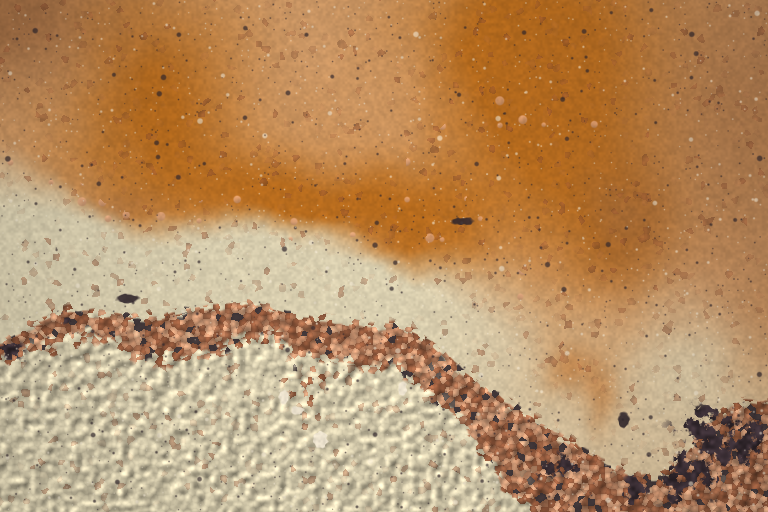
Reproduce this texture procedurally as a WebGL 2 fragment shader.

```glsl
#version 300 es
precision highp float;

#define GRAIN_SCALE 88.
#define GRAIN_RELIEF .36
#define FINE_NOISE .08
#define EDGE_WOBBLE .022

uniform vec2 u_resolution;
out vec4 fragColor;

const vec3 CREAM = vec3(.83, .79, .67), TAN = vec3(.8, .6, .41);
const vec3 OCHRE = vec3(.7, .41, .11), BROWN = vec3(.61, .41, .25);
const vec3 RUST = vec3(.53, .29, .18), PINK = vec3(.82, .6, .46);
const vec3 CHAR = vec3(.19, .15, .17), SHELL = vec3(.92, .88, .8);

// Heights of the shore lines at evenly spaced knots
const float WATER[16] = float[](.67, .63, .565, .55, .565, .56, .545, .53,
    .49, .465, .42, .36, .32, .36, .33, .27);
const float WRACK_TOP[16] = float[](.335, .38, .387, .38, .4, .405, .38, .367,
    .355, .28, .21, .147, .085, .07, .195, .22);
const float WRACK_BASE[16] = float[](.293, .32, .33, .3, .305, .34, .31, .295,
    .265, .165, .04, -.06, -.15, -.2, -.2, -.2);

float hash(vec2 p) {
    vec3 q = fract(p.xyx * .1031);
    q += dot(q, q.yzx + 33.33);
    return fract((q.x + q.y) * q.z);
}

vec2 hash2(vec2 p) { return vec2(hash(p), hash(p + 57.3)); }

float noise(vec2 p) {
    vec2 i = floor(p), f = fract(p), e = vec2(1, 0);
    f = f * f * (3. - 2. * f);
    return mix(mix(hash(i), hash(i + e), f.x),
               mix(hash(i + e.yx), hash(i + 1.), f.x), f.y);
}

float fbm(vec2 p) {
    float sum = 0., amp = .5;
    for (int i = 0; i < 4; i++, amp *= .5) {
        sum += amp * noise(p);
        p = p * 2.03 + 7.1;
    }
    return sum;
}

// Catmull-Rom curve through the knots
float curve(float k[16], float x) {
    float t = clamp(x * 10., 0., 14.99), f = fract(t);
    int i = int(t);
    float a = k[max(i - 1, 0)], b = k[i], c = k[i + 1], d = k[min(i + 2, 15)];
    return b + .5 * f * (c - a + f * (2. * a - 5. * b + 4. * c - d
        + f * (3. * (b - c) + d - a)));
}

// Soft spot: centre in xy, radii in zw
float blob(vec2 p, vec4 s) {
    vec2 q = (p - s.xy) / s.zw;
    return exp(-dot(q, q));
}

// Crisp, slightly uneven ellipse
float pebble(vec2 p, vec4 s) {
    float aa = 1. / (u_resolution.y * min(s.z, s.w));
    float d = length((p - s.xy) / s.zw) + .5 * noise(p * 160.) - .25;
    return 1. - smoothstep(1. - aa, 1. + aa, d);
}

// One dot per cell: coverage, random id, height on the dot
vec3 scatter(vec2 p, float scale, float size) {
    vec2 cell = floor(p * scale), q = fract(p * scale) - .3 - .4 * hash2(cell);
    float r = size * (.45 + .55 * hash(cell + 11.)), aa = scale / u_resolution.y;
    return vec3(1. - smoothstep(-aa, aa, length(q) - r), hash(cell + 31.), q.y / r);
}

// Nearest grain: distance, random id
vec2 grains(vec2 p) {
    vec2 best = vec2(9, 0);
    for (int k = 0; k < 9; k++) {
        vec2 c = floor(p) + vec2(k % 3 - 1, k / 3 - 1);
        float d = length(c + hash2(c) - p);
        if (d < best.x) best = vec2(d, hash(c + 19.));
    }
    return best;
}

void main() {
    vec2 p = gl_FragCoord.xy / u_resolution * vec2(1.5, 1);
    float cloud = fbm(p * 5.) - .47, ragged = fbm(p * 22.) - .47;
    vec2 w = p + .1 * vec2(cloud, fbm(p * 5. + 40.) - .47);

    // Stained water
    float stain = blob(w, vec4(.3, .79, .19, .25)) + blob(w, vec4(.61, .62, .24, .08))
        + blob(w, vec4(1.1, .76, .22, .27)) + .7 * blob(w, vec4(1.21, .56, .1, .1))
        + .6 * blob(w, vec4(.85, .53, .13, .1)) + .6 * blob(w, vec4(.96, .98, .3, .14));
    float shade = blob(w, vec4(0, 1, .22, .16)) + .65 * blob(w, vec4(1.5, .8, .26, .45))
        + .45 * blob(w, vec4(1.22, .57, .08, .09)) + .35 * blob(w, vec4(.22, .6, .08, .03));
    vec3 water = mix(TAN, OCHRE, clamp(stain * 1.05 + cloud * .4, 0., 1.));
    water = mix(water, BROWN, min(shade, .9));
    water = mix(water, TAN, .5 * blob(w, vec4(.62, .89, .16, .14)));

    // Pale wash below the water line
    float edge = curve(WATER, p.x) + ragged * EDGE_WOBBLE;
    float east = smoothstep(.75, 1.15, p.x);
    float soft = mix(.035, .15, east) + .04 * (1. - smoothstep(0., .2, p.x));
    vec3 col = mix(CREAM, TAN, .28 * east);
    col = mix(col, water, smoothstep(-soft, soft, p.y - edge + cloud * .06));
    float seep = blob(w, vec4(1.12, .29, .07, .05)) + .8 * blob(w, vec4(1.19, .23, .035, .06));
    col = mix(col, vec3(.73, .48, .25), .75 * min(seep, 1.));
    col = mix(col, CREAM, .45 * blob(w, vec4(1.34, .29, .09, .07)));

    // Granular beach and wrack band
    vec2 g = p * GRAIN_SCALE, grain = grains(g), light = vec2(-.4, .4);
    float above = p.y - curve(WRACK_TOP, p.x) - ragged * EDGE_WOBBLE;
    float inner = p.y - curve(WRACK_BASE, p.x) - ragged * .07;
    float relief = noise(g + light) - noise(g - light);
    vec3 sand = CREAM * (1.02 + GRAIN_RELIEF * relief - .22 * grain.x * grain.x);
    col = mix(col, sand, 1. - smoothstep(-.02, .01, above));
    float cover = (1. - smoothstep(-.014, .016, above)) * smoothstep(-.025, .025, inner)
        + .3 * blob(p, vec4(.6, .26, .035, .06));
    float pick = fract(grain.y * 7.31);
    vec3 litter = mix(RUST, PINK, smoothstep(.15, .95, pick));
    litter = mix(litter * (1.12 - .35 * grain.x + .3 * relief), CHAR, step(.92, pick));
    col = mix(col, litter, .9 * smoothstep(-.12, .12, cover - grain.y));

    // Charred debris
    float heap = blob(p, vec4(1.42, .15, .1, .06)) + .85 * blob(p, vec4(1.34, .06, .07, .05))
        + .8 * blob(p, vec4(1.24, .04, .025, .03)) + .6 * blob(p, vec4(1.1, .08, .06, .04))
        + .7 * blob(p, vec4(.02, .315, .03, .02)) + .6 * blob(p, vec4(.13, .385, .025, .02));
    float chips = .75 * fbm(p * 46.) + .2 * (grain.y - .5) + .32 * heap;
    float charred = smoothstep(.55, .63, chips) * smoothstep(.1, .4, heap);
    col = mix(col, CHAR * (.8 + .8 * noise(p * 110.)), charred);

    // Bubbles, lit from above
    float foam = blob(p, vec4(1.01, .78, .11, .06)) + blob(p, vec4(.87, .65, .06, .1))
        + blob(p, vec4(.3, edge + .02, .5, .025));
    vec3 bead = scatter(p, 27., .24);
    col = mix(col, PINK * (1. + .16 * bead.z), .75 * bead.x * step(bead.y, .5 * foam));

    // Dark and pale specks at three sizes
    for (float s = 24.; s < 100.; s *= 2.) {
        vec3 speck = scatter(p + s, s, .13);
        col = mix(col, CHAR, .7 * speck.x * step(speck.y, .07));
        col = mix(col, SHELL, .6 * speck.x * step(.92, speck.y));
    }

    // Shells and dark scraps
    float shells = pebble(p, vec4(.555, .224, .009, .013)) + pebble(p, vec4(.58, .199, .012, .008))
        + pebble(p, vec4(.625, .141, .014, .015)) + pebble(p, vec4(.786, .241, .008, .013));
    float scraps = pebble(p, vec4(.249, .417, .019, .009)) + pebble(p, vec4(1.218, .18, .011, .014))
        + pebble(p, vec4(.905, .568, .02, .007));
    col = mix(mix(col, SHELL, min(shells, 1.)), CHAR, .9 * min(scraps, 1.));

    // Fine grit and corner falloff
    col *= 1. + FINE_NOISE * (noise(p * 210.) + noise(p * 120.) - 1.);
    vec2 c = p - vec2(.75, .5);
    fragColor = vec4(col * (1.03 - .16 * dot(c, c)), 1);
}
```
